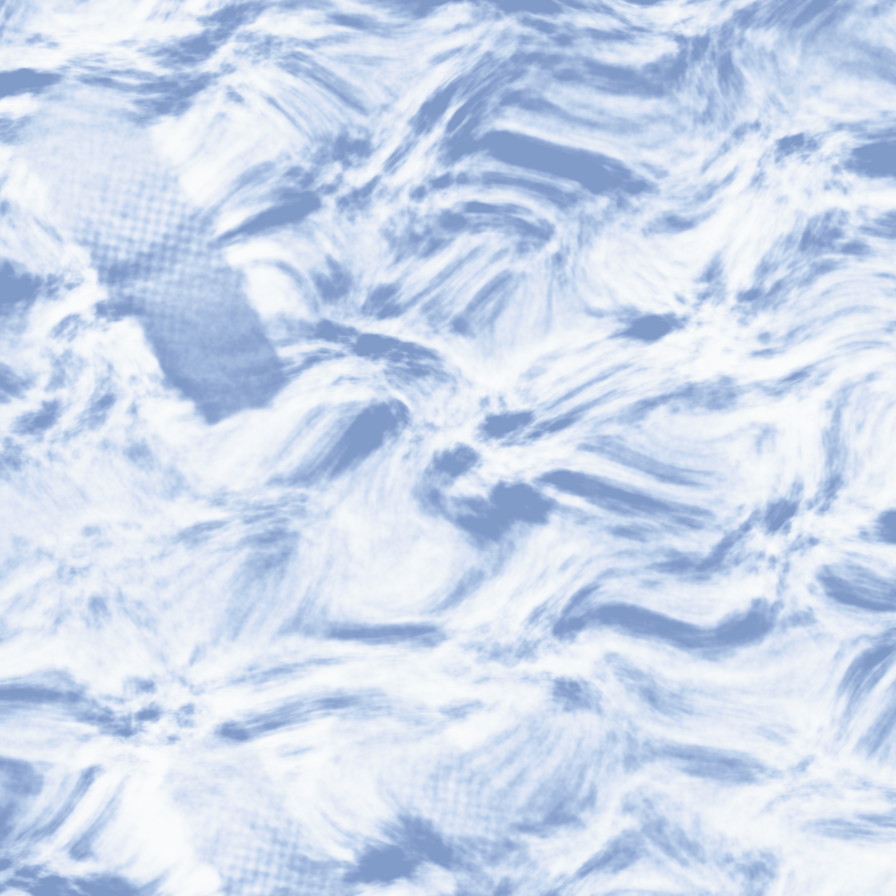
Reproduce this texture procedurally as a WebGL 2 fragment shader.

```glsl
#version 300 es
precision highp float;

uniform vec2 u_resolution;
out vec4 fragColor;

const int TONES = 7;
const vec3 SNOW[TONES] = vec3[](
  vec3(0.51, 0.61, 0.79), vec3(0.62, 0.71, 0.86), vec3(0.70, 0.78, 0.90),
  vec3(0.78, 0.85, 0.94), vec3(0.87, 0.90, 0.96), vec3(0.93, 0.95, 0.97),
  vec3(0.98, 0.985, 0.99));
const float LEVEL[TONES] = float[](0.03, 0.15, 0.31, 0.495, 0.70, 0.88, 1.0);

// Heel in xy, toe in zw
const int PRINTS = 3;
const vec4 PRINT_AXIS[PRINTS] = vec4[](
  vec4(0.09, 0.84, 0.25, 0.60),
  vec4(0.24, 0.12, 0.37, -0.08),
  vec4(0.42, 0.20, 0.60, -0.04));
const float PRINT_RADIUS[PRINTS] = float[](0.068, 0.06, 0.05);
const float PRINT_DEPTH[PRINTS] = float[](1.0, 0.85, 0.55);

vec2 gradientAt(vec2 cell) {
  float angle = 6.2832 * fract(sin(dot(cell, vec2(127.1, 311.7))) * 43758.5);
  return vec2(cos(angle), sin(angle));
}

float noise(vec2 p) {
  vec2 i = floor(p), f = p - i;
  vec2 w = f * f * f * (f * (f * 6.0 - 15.0) + 10.0);
  vec2 e = vec2(0.0, 1.0);
  float low = mix(dot(gradientAt(i), f), dot(gradientAt(i + e.yx), f - e.yx), w.x);
  float high = mix(dot(gradientAt(i + e), f - e), dot(gradientAt(i + e.yy), f - e.yy), w.x);
  return mix(low, high, w.y);
}

float bell(float x, float width) {
  return exp(-x * x / (width * width));
}

// Trampled snow: rounded hollows between creased crests
float surfaceHeight(vec2 p, float tilt) {
  vec2 along = vec2(cos(tilt), sin(tilt));
  vec2 q = vec2(dot(p, along) * 7.0, dot(p, vec2(-along.y, along.x)) * 10.0);
  q += 0.9 * vec2(noise(q * 0.7 + 3.0), noise(q * 0.7 + 31.0));
  float h = 0.7 * noise(q) - abs(noise(q * 1.3 + 17.0));
  h += 0.35 * noise(q * 2.3 + 5.0) - 0.35 * abs(noise(q * 3.7 + 9.0));
  return h + 0.14 * noise(q * 8.0) + 0.07 * noise(q * 17.0);
}

// How far the ground toward the light rises above this point
float castShade(vec2 p, vec2 light, float height, float tilt) {
  float shade = 0.0;
  for (int i = 1; i <= 5; i++) {
    float reach = 0.008 * float(i);
    shade = max(shade, surfaceHeight(p + light * reach, tilt) - height - 3.0 * reach);
  }
  return shade;
}

// Presses one boot mark into the given brightness
float pressPrint(float bright, vec2 p, vec4 axis, float radius, float depth) {
  vec2 span = axis.zw - axis.xy, d = p - axis.xy;
  vec2 dir = normalize(span);
  float along = dot(d, span) / dot(span, span);
  float side = dir.x * d.y - dir.y * d.x;
  float edge = length(d - span * clamp(along, 0.0, 1.0)) - radius;
  edge += 0.022 * noise(p * 22.0) + 0.01 * noise(p * 60.0);

  float tread = sin(dot(d, dir) * 350.0) * sin(side * 350.0);
  float floorTone = mix(0.2, -1.3, smoothstep(0.1, 1.2, along)) + 0.3 * bright;
  floorTone += 0.45 * tread * bell(along - 0.45, 0.28);
  floorTone -= 0.9 * bell(side + 0.85 * radius, 0.25 * radius) * smoothstep(0.1, 0.6, along);

  float rim = bell(edge - 0.02, 0.02) * (1.0 - 0.6 * smoothstep(0.6, 1.2, along));
  float inside = 1.0 - smoothstep(-0.012, 0.008, edge);
  return mix(bright + 0.9 * depth * rim, floorTone, inside * depth);
}

vec3 snowColour(float tone) {
  vec3 colour = SNOW[0];
  for (int i = 1; i < TONES; i++) {
    float blend = clamp((tone - LEVEL[i - 1]) / (LEVEL[i] - LEVEL[i - 1]), 0.0, 1.0);
    colour = mix(colour, SNOW[i], blend);
  }
  return colour;
}

void main() {
  vec2 p = gl_FragCoord.xy / u_resolution;
  vec2 light = normalize(vec2(-0.3, 1.0));
  float tilt = 0.22;

  // Relief, cast shade and broad drifts
  float height = surfaceHeight(p, tilt);
  float relief = height - surfaceHeight(p + light * 0.012, tilt);
  float shade = castShade(p, light, height, tilt);
  float drift = noise(p * 2.6 + 4.0) + 0.5 * noise(p * 5.5 + 12.0);
  float bright = 2.0 * (height + 0.23) + 2.5 * relief - 3.0 * (shade - 0.1) + 1.7 * drift;

  // Smoother band across the slope, deeper shade toward the corners
  float calm = bell(p.y - 0.43 + 0.36 * p.x, 0.16);
  bright = mix(bright, 0.55 * bright + 0.4, calm);
  bright -= 0.6 * smoothstep(0.65, 1.1, p.x * 0.5 + p.y * 0.6);
  bright -= 1.2 * (1.0 - smoothstep(0.02, 0.13, length(p * vec2(0.5, 1.0))));

  for (int i = 0; i < PRINTS; i++) {
    bright = pressPrint(bright, p, PRINT_AXIS[i], PRINT_RADIUS[i], PRINT_DEPTH[i]);
  }

  // Fine crystals
  bright += 0.35 * noise(p * 90.0) + 0.25 * noise(p * 190.0);
  float tone = 1.0 / (1.0 + exp(-1.7 * bright));
  fragColor = vec4(snowColour(tone), 1.0);
}
```
